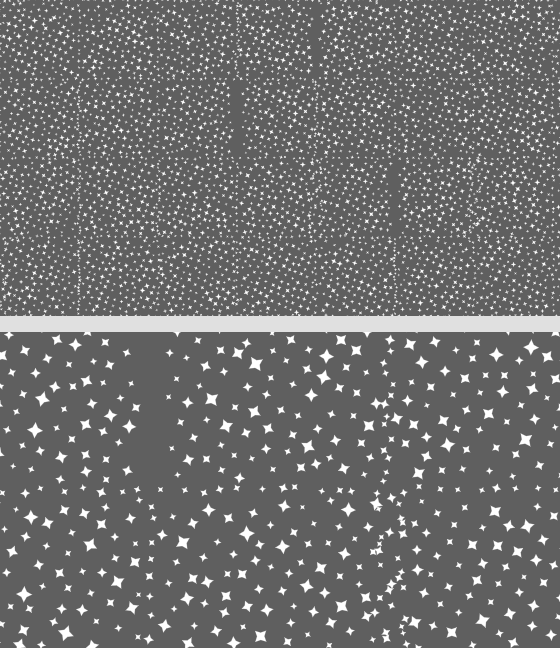
Top: the whole. Bottom: its middle third, enlarged.
Write a Shadertoy shader that draws this pattern.

```glsl
// Scattered small white four-pointed stars on grey, laid in square tiles with uneven seams.

const vec3  GROUND = vec3(0.371);
const vec3  STAR = vec3(1.0);
const float TILES_HIGH = 4.0;      // tiles over the canvas height; lengths below are in tiles
const float CELLS = 11.2;          // star cells along a tile side
const float GRID_ANGLE = 0.47;     // turn of the cells against the tiles
const float JITTER = 0.7;          // scatter inside a cell
const float SPACING = 1.12;        // wished distance between stars, in cells
const float RADIUS_MIN = 0.0135;
const float RADIUS_MAX = 0.0315;
const float WAIST = 0.48;          // inner radius relative to the tips
const float SOFTNESS = 0.75;       // half width of the edge, in pixels
const float SEAM_CLEAR = 0.036;    // half width cleared for the dots of a seam
const float GAP_CLEAR = 0.085;     // half width of an empty seam
const float GAP_SHARE = 0.12;      // share of vertical seams left empty
const float CROWD_SHARE = 0.30;    // share of vertical seams that are crowded
const float WIDE_SHARE = 0.10;     // share of vertical seams that spread wide

// Three random values from an integer key
vec3 hash3(ivec3 key) {
    uvec3 v = uvec3(key) * 1664525u + 1013904223u;
    v.x += v.y * v.z; v.y += v.z * v.x; v.z += v.x * v.y;
    v ^= v >> 16u;
    v.x += v.y * v.z; v.y += v.z * v.x; v.z += v.x * v.y;
    return vec3(v >> 8u) / 16777216.0;
}

mat2 turn(float angle) {
    float c = cos(angle), s = sin(angle);
    return mat2(c, s, -s, c);
}

// Signed distance to a four-pointed star
float starDistance(vec2 p, float radius, float angle) {
    p = abs(turn(angle) * p);
    if (p.y > p.x) p = p.yx;
    vec2 tip = vec2(radius, 0.0);
    vec2 side = vec2(WAIST * radius * 0.7071) - tip;
    vec2 q = p - tip;
    float d = length(q - side * clamp(dot(q, side) / dot(side, side), 0.0, 1.0));
    return d * sign(q.x * side.y - q.y * side.x);
}

// Character of a seam: low is empty, high is crowded; axis 0 is vertical
float seamKind(ivec2 id, int axis) {
    float kind = hash3(ivec3(id, 50 + axis)).x;
    return axis == 0 ? kind : mix(GAP_SHARE, 1.02 - CROWD_SHARE, kind);
}

// Distance beyond the cleared strip of the nearest seam; negative inside it
float seamMargin(vec2 p, int axis) {
    vec2 q = axis == 0 ? p : p.yx;
    float line = round(q.x);
    float kind = seamKind(ivec2(line, floor(q.y)), axis);
    float halfWidth = SEAM_CLEAR;
    if (kind < GAP_SHARE) halfWidth = mix(SEAM_CLEAR, GAP_CLEAR, kind / GAP_SHARE);
    return abs(q.x - line) - halfWidth;
}

// Stars strung along the nearest seam
float seamStars(vec2 p, int axis) {
    vec2 q = axis == 0 ? p : p.yx;
    ivec2 id = ivec2(round(q.x), floor(q.y));
    float kind = seamKind(id, axis);
    if (kind < GAP_SHARE) return 1.0;
    bool crowded = kind > 1.0 - CROWD_SHARE;
    bool wide = kind > 1.0 - WIDE_SHARE;
    float count = wide ? 34.0 : crowded ? 21.0 : 12.0;
    float spread = wide ? 0.16 : crowded ? 0.045 : 0.03;
    float along = floor(fract(q.y) * count);
    float d = 1.0;
    for (int i = -2; i <= 2; i++) {
        float k = along + float(i);
        if (k < 0.0 || k >= count) continue;
        vec3 h = hash3(ivec3(id * 64 + ivec2(0, int(k)), 70 + axis));
        float t = (k + 0.5 + 0.5 * (h.x - 0.5)) / count;
        vec2 center = vec2(id) + vec2((h.y - 0.5) * spread, mix(0.015, 0.985, t));
        float radius = mix(RADIUS_MIN, 0.022, h.z * h.z);
        d = min(d, starDistance(q - center, radius, h.x * 6.283));
    }
    return d;
}

// Jittered point of a cell
vec2 site(ivec2 cell) {
    return vec2(cell) + 0.5 + JITTER * (hash3(ivec3(cell, 1)).xy - 0.5);
}

// The point pushed away from its neighbours, and how crowded it was
vec3 relaxedSite(ivec2 cell) {
    vec2 a = site(cell), push = vec2(0.0);
    float crowding = 0.0;
    for (int j = -1; j <= 1; j++)
    for (int i = -1; i <= 1; i++) {
        if (i == 0 && j == 0) continue;
        vec2 away = a - site(cell + ivec2(i, j));
        float gap = max(length(away), 0.001);
        float overlap = max(SPACING - gap, 0.0);
        push += away / gap * overlap;
        crowding += overlap;
    }
    return vec3(a + 0.42 * push, crowding);
}

// Stars filling the tiles, smaller where crowded and near seams
float fieldStars(vec2 p) {
    mat2 grid = turn(GRID_ANGLE);
    ivec2 home = ivec2(floor(grid * p * CELLS));
    float d = 1.0;
    for (int j = -1; j <= 1; j++)
    for (int i = -1; i <= 1; i++) {
        ivec2 cell = home + ivec2(i, j);
        vec3 s = relaxedSite(cell);
        vec2 center = s.xy * grid / CELLS;
        float margin = min(seamMargin(center, 0), seamMargin(center, 1));
        if (margin < 0.0) continue;
        vec3 h = hash3(ivec3(cell, 2));
        float radius = mix(RADIUS_MIN, RADIUS_MAX, pow(h.x, 1.5));
        radius *= mix(1.12, 0.86, smoothstep(0.3, 1.7, s.z));
        radius *= mix(0.85, 1.0, smoothstep(0.0, 0.08, margin));
        d = min(d, starDistance(p - center, radius, h.y * 6.283));
    }
    return d;
}

void mainImage(out vec4 fragColor, in vec2 fragCoord) {
    float pixel = TILES_HIGH / iResolution.y;
    vec2 p = fragCoord * pixel;
    float d = min(fieldStars(p), min(seamStars(p, 0), seamStars(p, 1)));
    float cover = 1.0 - smoothstep(-SOFTNESS * pixel, SOFTNESS * pixel, d);
    fragColor = vec4(mix(GROUND, STAR, cover), 1.0);
}
```
